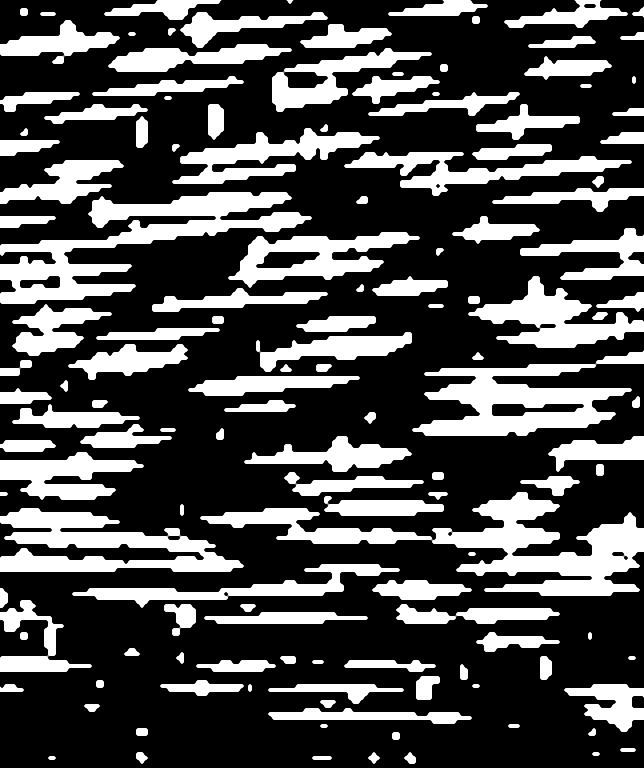
Reproduce this texture procedurally as a Shadertoy shader.

```glsl
vec2 hash2(vec2 p) {
    return fract(sin(vec2(dot(p, vec2(127.1, 311.7)), dot(p, vec2(269.5, 183.3)))) * 43758.55);
}

float noise(vec2 p) {
    vec2 i = floor(p), f = fract(p);
    f = f * f * (3.0 - 2.0 * f);
    vec2 e = vec2(0.0, 1.0);
    return mix(mix(hash2(i).x, hash2(i + e.yx).x, f.x),
               mix(hash2(i + e.xy).x, hash2(i + e.yy).x, f.x), f.y);
}

// Positive inside a tapered horizontal stroke
float stroke(vec2 d, float halfLength, float halfHeight) {
    float u = abs(d.x) / halfLength;
    return halfHeight * (1.0 - u * u * u) - abs(d.y);
}

// Positive inside an upright or rounded blob
float blob(vec2 d, vec2 radius) {
    return (1.0 - length(d / radius)) * min(radius.x, radius.y);
}

float mask(vec2 p) {
    // Rows climb to the right, more strongly near the top
    vec2 q = p;
    q.y -= 0.1 * smoothstep(0.15, 0.85, p.y) * p.x;
    q.y += 0.007 * (noise(p * vec2(7.0, 9.0)) - 0.5);
    float density = smoothstep(0.0, 0.36, p.y);
    float ragged = 0.65 + 0.7 * noise(p * vec2(42.0, 30.0));
    float heavy = 0.75 + 0.5 * noise(p * 5.0 + 9.0);
    float field = -1.0;

    // Streaks in staggered rows, some joined by short uprights
    vec2 cell = vec2(0.19, 0.032);
    float row0 = floor(q.y / cell.y);
    for (int j = -1; j <= 2; j++) {
        float row = row0 + float(j);
        vec2 rowRnd = hash2(vec2(row, 5.3));
        float x = q.x + rowRnd.x * cell.x;
        float column0 = floor(x / cell.x);
        for (int i = -1; i <= 1; i++) {
            vec2 id = vec2(column0 + float(i), row);
            vec2 place = hash2(id), size = hash2(id + 31.7), pick = hash2(id + 77.1);
            vec2 d = vec2(x, q.y) - (id + vec2(place.x, 0.3 * place.y)) * cell;
            float chance = mix(0.5, 0.96, density) - 0.2 * step(0.8, rowRnd.y);
            if (pick.x < chance) {
                float halfHeight = mix(0.0055, 0.0125, size.y) * mix(0.8, 1.0, density);
                field = max(field, stroke(d, mix(0.04, 0.115, size.x), halfHeight * ragged * heavy));
            }
            if (pick.y < 0.1 + 0.34 * density) {
                vec2 offset = vec2(0.12 * (size.x - 0.5), 0.016 * (size.y - 0.5));
                vec2 radius = vec2(mix(0.007, 0.014, place.y), mix(0.01, 0.025, size.y));
                field = max(field, blob(d - offset, radius * ragged * heavy));
            }
        }
    }

    // Loose specks
    vec2 grid = vec2(0.05, 0.032);
    vec2 id = floor(q / grid);
    vec2 rnd = hash2(id + 13.9), shape = hash2(id + 53.2);
    if (shape.x < 0.28) {
        vec2 d = q - (id + 0.25 + 0.5 * rnd) * grid;
        field = max(field, blob(d, vec2(mix(0.004, 0.012, shape.y), mix(0.003, 0.007, rnd.x))));
    }
    return step(0.0, field);
}

void mainImage(out vec4 fragColor, in vec2 fragCoord) {
    // Coarse square steps, blended and sharpened again
    float steps = 192.0;
    vec2 g = fragCoord / iResolution.y * steps - 0.5;
    vec2 i = floor(g), f = g - i;
    vec2 e = vec2(0.0, 1.0);
    float lower = mix(mask((i + 0.5) / steps), mask((i + e.yx + 0.5) / steps), f.x);
    float upper = mix(mask((i + e.xy + 0.5) / steps), mask((i + e.yy + 0.5) / steps), f.x);
    float soft = clamp(0.5 * steps / iResolution.y, 0.02, 0.45);
    float white = smoothstep(0.5 - soft, 0.5 + soft, mix(lower, upper, f.y));
    fragColor = vec4(vec3(white), 1.0);
}
```
